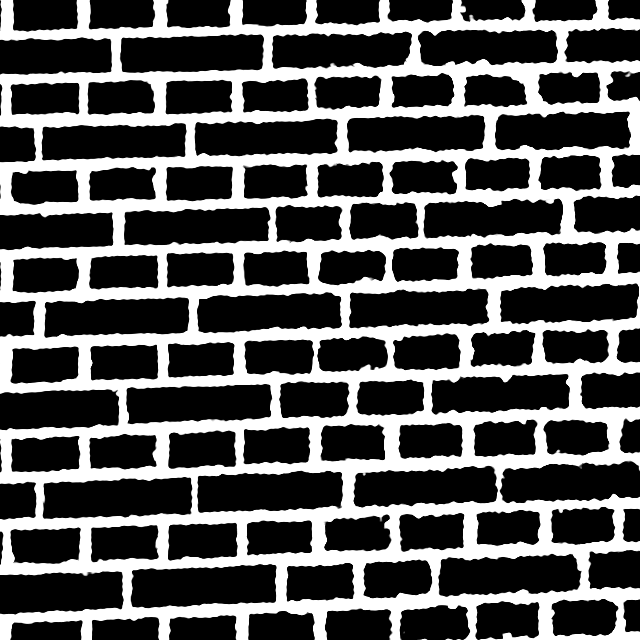
This pattern is drawn by a WebGL 1 fragment shader. Its source:

```glsl
precision highp float;
// Worn black brick wall: header and stretcher courses in white mortar, seen slightly askew.

uniform vec2 u_resolution;

const vec3 BRICK_COLOR = vec3(0.0);
const vec3 MORTAR_COLOR = vec3(1.0);

vec2 hash2(vec2 p) {
  vec2 q = vec2(dot(p, vec2(127.1, 311.7)), dot(p, vec2(269.5, 183.3)));
  return fract(sin(q) * 43758.55);
}

float gradientDot(vec2 cell, vec2 corner, vec2 f) {
  float angle = 6.2832 * hash2(cell + corner).x;
  return dot(vec2(cos(angle), sin(angle)), f - corner);
}

float gradientNoise(vec2 p) {
  vec2 cell = floor(p);
  vec2 f = p - cell;
  vec2 w = f * f * f * (f * (f * 6.0 - 15.0) + 10.0);
  float low = mix(gradientDot(cell, vec2(0.0, 0.0), f), gradientDot(cell, vec2(1.0, 0.0), f), w.x);
  float high = mix(gradientDot(cell, vec2(0.0, 1.0), f), gradientDot(cell, vec2(1.0, 1.0), f), w.x);
  return mix(low, high, w.y);
}

// Solves a + b*t + c*t*t = value for t.
float invertQuadratic(float a, float b, float c, float value) {
  return (sqrt(max(b * b + 4.0 * c * (value - a), 0.0)) - b) / (2.0 * c);
}

float roundedBox(vec2 p, vec2 halfSize, float radius) {
  vec2 q = abs(p) - halfSize + radius;
  return length(max(q, 0.0)) + min(max(q.x, q.y), 0.0) - radius;
}

// Edge erosion: broad waviness, fine nicks and occasional chips.
float edgeWear(vec2 p, float amount) {
  float waves = 0.0045 * gradientNoise(p * 28.0);
  float nicks = 0.0034 * gradientNoise(p * 105.0 + 17.0);
  float chips = 0.018 * max(gradientNoise(p * 36.0 + 53.0) - 0.22, 0.0);
  return amount * (waves + nicks + chips);
}

// Signed distance to the nearest brick; p.y runs downward from the top.
float brickWall(vec2 p) {
  // Courses slope upward to the right and grow taller toward the bottom.
  float courseStep = 0.0665 - 0.00156 * p.x;
  float courseGrowth = 0.000245;
  float v = invertQuadratic(0.0234 - 0.0188 * p.x, courseStep, courseGrowth, p.y);
  float course = floor(v + 0.5);
  float courseHeight = courseStep + 2.0 * courseGrowth * v;

  // Header widths shrink to the right and spread slightly downward.
  float spread = 0.985 + 0.0022 * course;
  float u = invertQuadratic(0.0104, 0.1227, -0.000586, p.x / spread);
  float headerWidth = (0.1227 - 0.00117 * u) * spread;

  float isStretcher = mod(course, 2.0);
  float isShifted = 1.0 - step(0.5, abs(mod(course, 4.0) - 1.0));
  float span = 1.0 + isStretcher;
  float offset = isStretcher * (0.41 + isShifted * (1.0 + 0.008 * course));
  float s = (u - offset) / span;
  float column = floor(s);
  float along = s - column;

  // One stretcher in each lower shifted course is replaced by two headers.
  float isSplit = isShifted * step(2.0, course) * (1.0 - step(0.5, abs(column - 1.0)));
  if (isSplit > 0.5) {
    column += 0.5 * step(0.5, along);
    along = fract(along * 2.0);
    span = 1.0;
  }

  // Each brick varies in placement, size and corner rounding.
  vec2 id = vec2(column, course);
  vec2 shift = (hash2(id + 3.7) - 0.5) * vec2(0.005, 0.003);
  vec2 variation = hash2(id + 19.3) - 0.5;
  float age = smoothstep(0.3, 0.65, p.x);
  float radius = mix(0.003, 0.007, age) + 0.006 * age * variation.x;

  vec2 local = vec2((along - 0.5) * span * headerWidth, (v - course) * courseHeight);
  vec2 halfSize = vec2(0.5 * span * headerWidth - mix(0.0085, 0.0075, isStretcher),
                       courseHeight * mix(0.365, 0.39, isStretcher));
  halfSize += variation * vec2(0.003, 0.002);
  return roundedBox(local - shift, halfSize, radius) + edgeWear(p, mix(0.75, 1.2, age));
}

void main() {
  vec2 p = gl_FragCoord.xy / u_resolution;
  float distanceToBrick = brickWall(vec2(p.x, 1.0 - p.y));
  float pixel = 1.0 / min(u_resolution.x, u_resolution.y);
  float mortar = smoothstep(-0.6 * pixel, 0.6 * pixel, distanceToBrick);
  gl_FragColor = vec4(mix(BRICK_COLOR, MORTAR_COLOR, mortar), 1.0);
}
```
